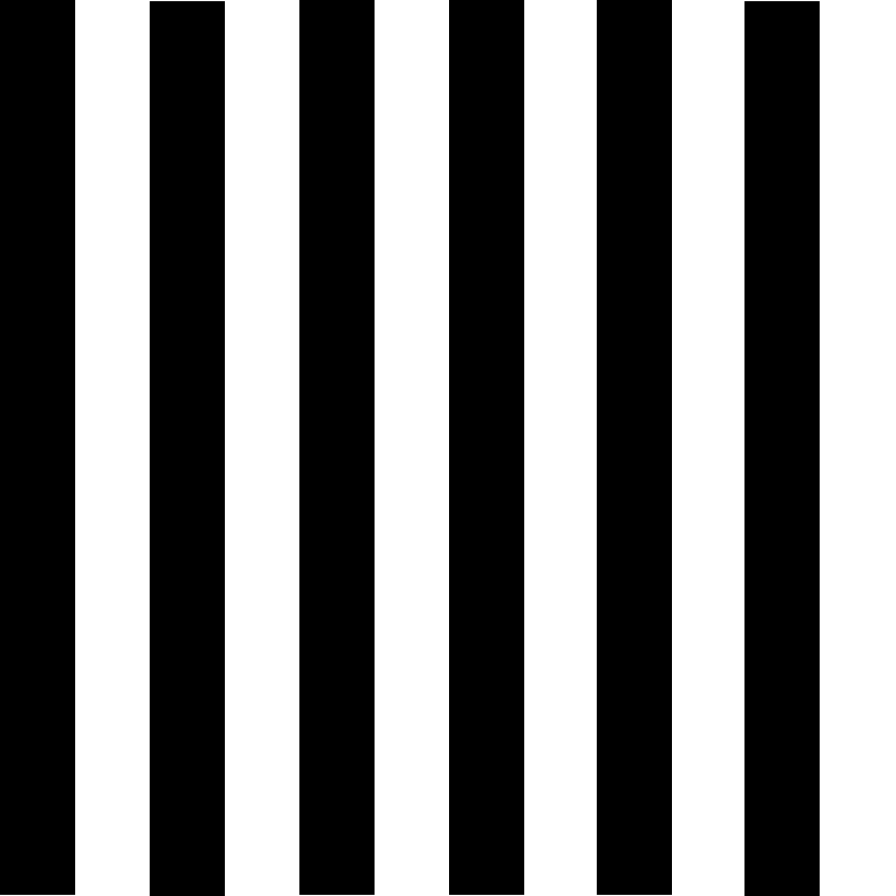
Reproduce this pattern procedurally as a Shadertoy shader.

```glsl
#define BAR_COUNT 6
#define BAR_WIDTH 0.0839
#define BAR_HEIGHT 0.9987
#define PITCH 0.16706
#define LATE_SHIFT 0.0022
#define LATE_AFTER 3.0
#define BAR_COLOR vec3(0.0)
#define GROUND_COLOR vec3(1.0)

// Lower left corner of a bar: later bars sit closer, some hang lower
vec2 barCorner(int index) {
    float i = float(index);
    float left = i * PITCH - LATE_SHIFT * max(i - LATE_AFTER, 0.0);
    float bottom = index % 4 == 1 ? 0.0 : 1.0 - BAR_HEIGHT;
    return vec2(left, bottom);
}

// Share of a pixel covered by an axis-aligned box
float boxCoverage(vec2 p, vec2 corner, vec2 size, vec2 pixel) {
    vec2 low = max(p - 0.5 * pixel, corner);
    vec2 high = min(p + 0.5 * pixel, corner + size);
    vec2 overlap = max(high - low, 0.0) / pixel;
    return overlap.x * overlap.y;
}

void mainImage(out vec4 fragColor, in vec2 fragCoord) {
    vec2 pixel = 1.0 / iResolution.xy;
    vec2 uv = fragCoord * pixel;

    // Vertical bars across the canvas
    float ink = 0.0;
    for (int i = 0; i < BAR_COUNT; i++) {
        ink += boxCoverage(uv, barCorner(i), vec2(BAR_WIDTH, BAR_HEIGHT), pixel);
    }

    fragColor = vec4(mix(GROUND_COLOR, BAR_COLOR, clamp(ink, 0.0, 1.0)), 1.0);
}
```
